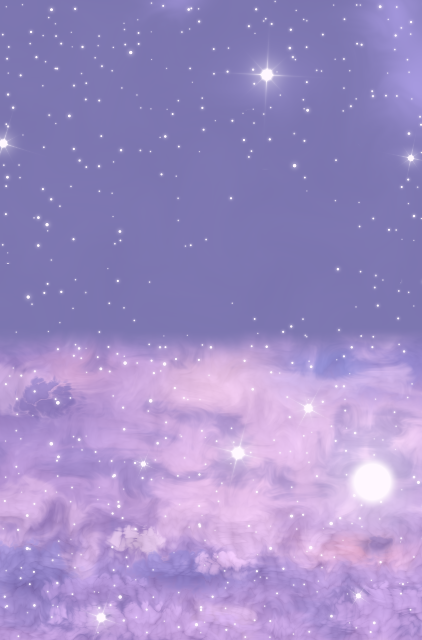
Write a Shadertoy shader that draws this background.

```glsl
const vec3 SKY = vec3(.49, .465, .695);
const vec3 SKY_GLOW = vec3(.70, .64, .93);
const vec3 HAZE = vec3(.73, .60, .85);
const vec3 SHADE = vec3(.56, .50, .77);
const vec3 BLUSH = vec3(.93, .78, .93);
const vec3 STARLIGHT = vec3(1., .97, 1.);
const float HORIZON = .462;
const float SOFTNESS = .024;
const float STAR_RADIUS = .0027;
const vec2 SUN = vec2(.582, .247);
const float SUN_RADIUS = .034;
// Broad washes: centre, radii, and their colours
const int WASHES = 11;
const vec4 WASH[WASHES] = vec4[WASHES](
    vec4(.345, .400, .125, .060), vec4(.370, .260, .180, .095), vec4(.590, .330, .140, .050),
    vec4(.520, .425, .085, .038), vec4(.030, .380, .100, .060), vec4(.090, .185, .140, .035),
    vec4(.030, .100, .130, .055), vec4(.560, .140, .090, .020), vec4(.650, .430, .060, .045),
    vec4(.120, .415, .060, .035), vec4(.330, .105, .150, .032));
const vec3 WASH_COLOR[WASHES] = vec3[WASHES](
    vec3(.90, .75, .88), vec3(.92, .76, .92), vec3(.94, .79, .95),
    vec3(.57, .56, .84), vec3(.54, .47, .74), vec3(.62, .50, .75),
    vec3(.57, .51, .78), vec3(.89, .66, .81), vec3(.59, .54, .82),
    vec3(.82, .65, .84), vec3(.61, .53, .80));
// Billowing cloud banks, painted from back to front
const int BANKS = 9;
const vec4 BANK[BANKS] = vec4[BANKS](
    vec4(.070, .385, .048, .030), vec4(.215, .155, .045, .027), vec4(.280, .115, .075, .029),
    vec4(.040, .120, .075, .042), vec4(.150, .075, .090, .030), vec4(.350, .125, .045, .018),
    vec4(.588, .151, .026, .011), vec4(.600, .050, .080, .040), vec4(.250, .025, .170, .032));
const vec3 BANK_COLOR[BANKS] = vec3[BANKS](
    vec3(.53, .46, .73), vec3(.89, .78, .91), vec3(.56, .50, .78),
    vec3(.58, .52, .79), vec3(.70, .58, .84), vec3(.88, .73, .92),
    vec3(.57, .46, .72), vec3(.78, .64, .89), vec3(.78, .64, .88));
// Bright stars: centre, core radius, tilt of the rays
const int FLARES = 8;
const vec4 FLARE[FLARES] = vec4[FLARES](
    vec4(.417, .883, .0120, .05), vec4(.005, .776, .0085, .30), vec4(.642, .753, .0060, .20),
    vec4(.482, .362, .0085, .50), vec4(.372, .292, .0125, .25), vec4(.158, .035, .0090, .35),
    vec4(.560, .069, .0050, .60), vec4(.224, .275, .0050, .40));

vec2 hash2(vec2 p) {
    return fract(sin(vec2(dot(p, vec2(127.1, 311.7)), dot(p, vec2(269.5, 183.3)))) * 43758.5);
}
mat2 rotation(float a) { return mat2(cos(a), sin(a), -sin(a), cos(a)); }
float layeredSines(vec2 p) {
    float sum = 0., amp = .5;
    for (int i = 0; i < 5; i++) {
        p = rotation(.9) * p * 1.75 + 1.7;
        p += .6 * sin(p.yx * 1.2);
        sum += amp * sin(p.x) * cos(p.y * .8);
        amp *= .6;
    }
    return sum;
}
// Squared distance to the nearest cell point: rounded puffs
float cellular(vec2 p) {
    vec2 id = floor(p);
    float nearest = 2.;
    for (int k = 0; k < 9; k++) {
        vec2 cell = id + vec2(k % 3 - 1, k / 3 - 1);
        vec2 d = cell + hash2(cell) - p;
        nearest = min(nearest, dot(d, d));
    }
    return nearest;
}
float blob(vec2 p, vec4 shape) {
    vec2 q = (p - shape.xy) / shape.zw;
    return exp(-dot(q, q));
}
vec3 clouds(vec2 p) {
    float wisps = layeredSines(p * vec2(7., 13.));
    float fine = layeredSines(p * vec2(23., 31.) + 4.);
    vec2 warped = p + .022 * vec2(wisps, fine);
    float puffs = .6 * cellular(warped * 42.) + .4 * cellular(warped * 90. + 5.);
    vec3 col = HAZE;
    for (int i = 0; i < WASHES; i++)
        col = mix(col, WASH_COLOR[i], .95 * blob(warped, WASH[i]));
    col = mix(col, SHADE, .5 * smoothstep(.05, .6, -wisps - .4 * fine));
    col = mix(col, BLUSH, .5 * smoothstep(.05, .6, wisps + .4 * fine));
    for (int i = 0; i < BANKS; i++) {
        vec2 q = (p + .013 * vec2(fine, wisps) - BANK[i].xy) / BANK[i].zw;
        float edge = length(q) + 1.5 * puffs - .3;
        float body = 1. - smoothstep(.6, 1.2 - .3 * clamp(q.y, -1., 1.), edge);
        col = mix(col, BANK_COLOR[i] + .04 * q.y, .8 * body);
    }
    float billows = 1. - smoothstep(.12, .24, p.y);
    return col + .05 * fine - mix(.05, .2, billows) * (puffs - .22);
}
float scatteredStars(vec2 p, float density, float px) {
    float light = 0., scale = 18., radius = STAR_RADIUS;
    for (int i = 0; i < 3; i++) {
        vec2 id = floor(p * scale) + 37. * float(i);
        vec2 h = hash2(id), offset = .2 + .6 * hash2(id + 91.);
        float d = length(fract(p * scale) - offset) / scale, r = radius * (.4 + .6 * h.y);
        float core = 1. - smoothstep(r - px * .7, r + px * .7, d);
        light += step(h.x, density) * (.5 + .5 * h.y) * (core + .3 * exp(-d * d / (r * r * 5.)));
        scale *= 1.65;
        radius *= .76;
    }
    return min(light, 1.);
}
float flare(vec2 p, vec4 star) {
    float s = star.z;
    vec2 d = rotation(star.w) * (p - star.xy) / s, a = abs(d), b = abs(rotation(.785) * d);
    float rays = exp(-a.x * 9. - a.y * .6) + exp(-a.y * 9. - a.x * .6);
    rays += .6 * (exp(-b.x * 9. - b.y) + exp(-b.y * 9. - b.x));
    return 1. - smoothstep(.3, 1.05, length(d)) + .4 * exp(-dot(d, d) / 4.) + .9 * rays;
}
void mainImage(out vec4 fragColor, in vec2 fragCoord) {
    float px = 1. / iResolution.y;
    vec2 p = fragCoord * px;
    // Upper sky and its lit corners
    float mist = layeredSines(p * 12.);
    vec2 w = p + .02 * mist;
    float glow = .75 * blob(w, vec4(.665, .87, .06, .09)) + .6 * blob(w, vec4(.61, .98, .05, .05))
               + .5 * blob(w, vec4(.27, .995, .035, .022)) + .2 * blob(w, vec4(.43, .88, .07, .05));
    vec3 col = mix(SKY, SKY_GLOW, min(glow, 1.)) + .008 * mist;
    // Cloud sea below a soft horizon
    float sea = 1. - smoothstep(HORIZON - SOFTNESS, HORIZON + SOFTNESS, p.y + .012 * mist);
    col = mix(col, clouds(p), sea);
    // Stars thin out over the quiet middle
    float quiet = max(blob(p, vec4(.40, .61, .22, .18)), .7 * blob(p, vec4(.25, .52, .35, .07)));
    col = mix(col, STARLIGHT, scatteredStars(p, mix(.3 * (1. - quiet), .27, sea), px));
    // Sun bloom and bright stars
    float r = length(p - SUN) / SUN_RADIUS;
    float light = 1. - smoothstep(.4, 1.3, r) + .35 * exp(-r * r / 5.) + .2 * exp(-r * .5);
    for (int i = 0; i < FLARES; i++) light += flare(p, FLARE[i]);
    fragColor = vec4(clamp(mix(col, STARLIGHT, min(light, 1.)), 0., 1.), 1.);
}
```
